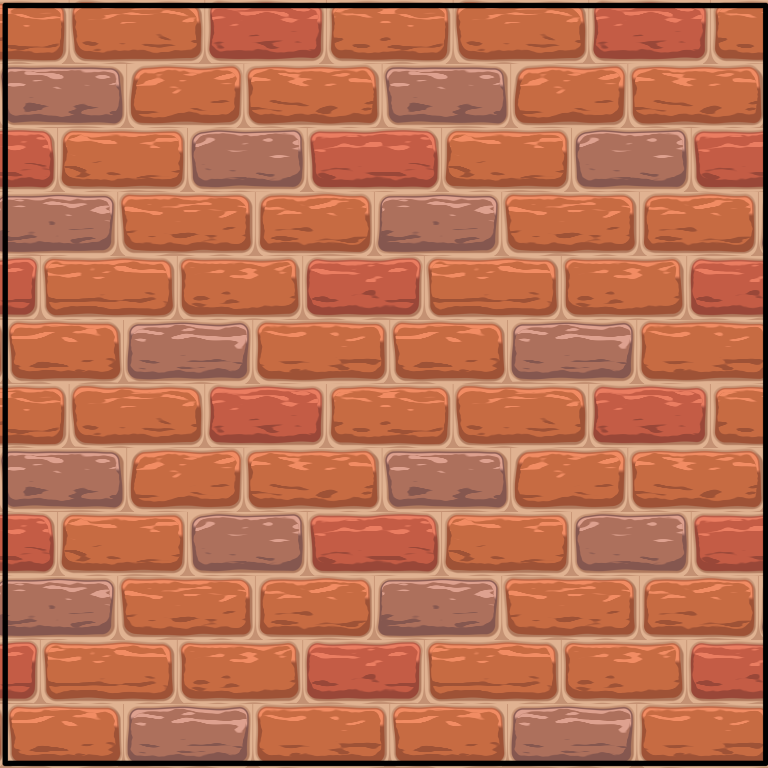
Give the GLSL for this texture, as a Shadertoy shader.

```glsl
// A cartoon brick wall inside a thin black frame. One tile holds six courses of three
// bricks and repeats twice each way. Bricks are warped rounded boxes, shaded with a lit
// upper rim, a dark lower side and noise strokes; wall units are one course high.

const float TILES = 2.0;
const float COURSES = 6.0;           // courses per tile, also the tile width in wall units
const float COURSE_CENTRE = 0.485;
const float BRICK_HALF_HEIGHT = 0.43;
const float HALF_JOINT = 0.078;

const vec3 MORTAR = vec3(0.88, 0.70, 0.57);
const vec3 MORTAR_CREASE = vec3(0.77, 0.57, 0.45);
const vec3 MORTAR_SHADOW = vec3(0.69, 0.48, 0.37);

// Brick kinds: orange, red, purple
const vec3 FACE[3] = vec3[3](vec3(0.78, 0.42, 0.26), vec3(0.77, 0.36, 0.27), vec3(0.68, 0.44, 0.36));
const vec3 LIGHT[3] = vec3[3](vec3(0.95, 0.55, 0.39), vec3(0.92, 0.49, 0.38), vec3(0.87, 0.63, 0.56));
const vec3 DARK[3] = vec3[3](vec3(0.62, 0.32, 0.21), vec3(0.60, 0.28, 0.22), vec3(0.52, 0.34, 0.31));

// Bond layout: where the three joints of each course lie, and the kind right of each
const vec3 JOINTS[6] = vec3[6](
    vec3(1.08, 3.20, 5.10), vec3(-0.03, 1.98, 3.81), vec3(0.90, 2.93, 4.80),
    vec3(-0.15, 1.84, 3.99), vec3(0.63, 2.77, 4.73), vec3(0.09, 1.93, 3.95));
const ivec3 KINDS[6] = ivec3[6](
    ivec3(0, 1, 0), ivec3(2, 0, 0), ivec3(0, 2, 1),
    ivec3(2, 0, 0), ivec3(0, 0, 1), ivec3(0, 2, 0));

vec2 hashGradient(vec2 cell) {
    vec2 h = fract(cell * vec2(0.1031, 0.1030) + 0.37);
    h += dot(h, h.yx + 33.33);
    float angle = 6.28318 * fract((h.x + h.y) * h.x * 7.31);
    return vec2(cos(angle), sin(angle));
}

float gradientNoise(vec2 p) {
    vec2 i = floor(p), f = fract(p);
    vec2 u = f * f * f * (f * (f * 6.0 - 15.0) + 10.0);
    vec2 e = vec2(0.0, 1.0);
    float low = mix(dot(hashGradient(i), f), dot(hashGradient(i + e.yx), f - e.yx), u.x);
    float high = mix(dot(hashGradient(i + e.xy), f - e.xy), dot(hashGradient(i + e.yy), f - e.yy), u.x);
    return mix(low, high, u.y);
}

float roundBox(vec2 p, vec2 halfSize, float radius) {
    vec2 q = abs(p) - halfSize + radius;
    return length(max(q, 0.0)) + min(max(q.x, q.y), 0.0) - radius;
}

float cover(float d, float aa) {
    return 1.0 - smoothstep(-aa, aa, d);
}

// Thin broken strokes gathered around one height
float strokes(vec2 p, float height, float seed, float threshold) {
    float bend = 0.10 * gradientNoise(vec2(p.x * 2.3, seed));
    float n = gradientNoise(p * vec2(2.6, 12.0) + vec2(seed, seed * 1.7));
    return smoothstep(-0.06, 0.06, n - threshold - 2.2 * abs(p.y - height - bend));
}

vec3 mortarColor(vec2 p, vec2 halfSize, float brick, float seed, float aa) {
    float toJoint = halfSize.x + HALF_JOINT - abs(p.x);
    float up = p.y + 1.0 - COURSE_CENTRE;
    float streak = up - 0.07 * gradientNoise(vec2(p.x * 2.2, seed + 5.0)) - 0.008;
    float flare = toJoint - 0.12 * exp(-14.0 * up) - 0.006;
    vec3 color = mix(MORTAR, MORTAR_CREASE, cover(min(streak, flare), aa));
    color = mix(color, MORTAR_CREASE, cover(brick - 0.03, aa * 1.5));
    float shadow = roundBox(p - vec2(0.018, -0.025), halfSize + 0.012, 0.18);
    return mix(color, MORTAR_SHADOW, cover(shadow, aa * 1.5));
}

vec3 brickColor(vec2 p, vec2 halfSize, float brick, int kind, float seed, float aa) {
    // Ragged front face; what lies outside it is rim or lower side
    float ragged = 0.055 * gradientNoise(p * vec2(3.0, 5.0) + seed * 2.3)
                 + 0.020 * gradientNoise(p * vec2(9.0, 14.0) + seed);
    float face = roundBox(p - vec2(-0.008, 0.028), halfSize - vec2(0.052, 0.090), 0.15) + ragged;
    float lit = smoothstep(-0.04, 0.04, p.y - 0.20 + 0.07 * p.x / halfSize.x);
    vec3 side = mix(DARK[kind], LIGHT[kind], lit);
    vec3 color = mix(side, FACE[kind], cover(face, aa));

    // Chips and scratches on the face
    color = mix(color, LIGHT[kind], strokes(p, 0.25, seed, 0.10) * cover(face, aa));
    color = mix(color, DARK[kind], strokes(p, -0.22, seed + 19.0, 0.12));

    float outline = smoothstep(-0.035, -0.012, brick);
    return mix(color, DARK[kind], outline * (kind == 2 ? 0.9 : 0.6));
}

vec3 wallColor(vec2 wall, float aa) {
    int course = int(mod(floor(wall.y), COURSES));
    vec3 joints = JOINTS[course];
    float x = joints.x + mod(wall.x - joints.x, COURSES);
    int index = int(x >= joints.y) + int(x >= joints.z);
    float left = joints[index];
    float right = index < 2 ? joints[index + 1] : joints.x + COURSES;

    vec2 p = vec2(x - 0.5 * (left + right), COURSE_CENTRE - fract(wall.y));
    vec2 halfSize = vec2(0.5 * (right - left) - HALF_JOINT, BRICK_HALF_HEIGHT);
    float seed = float(course * 3 + index) * 7.13 + 2.4;

    // Hand-cut outline: a slight lean and a soft wobble
    vec2 cut = p + 0.045 * vec2(gradientNoise(p * 1.7 + seed), gradientNoise(p * 1.9 - seed));
    cut.x += 0.07 * sin(seed * 3.0) * p.y;
    float brick = roundBox(cut, halfSize, 0.15);

    vec3 mortar = mortarColor(p, halfSize, brick, seed, aa);
    vec3 clay = brickColor(cut, halfSize, brick, KINDS[course][index], seed, aa);
    return mix(mortar, clay, cover(brick, aa));
}

void mainImage(out vec4 fragColor, in vec2 fragCoord) {
    vec2 uv = fragCoord / iResolution.xy;
    float pixel = 0.75 / min(iResolution.x, iResolution.y);
    float scale = TILES * COURSES;
    vec3 color = wallColor(vec2(uv.x, 1.0 - uv.y) * scale, pixel * scale);

    // Frame line just inside the canvas edge
    float frame = abs(roundBox(uv - vec2(0.5019, 0.4994), vec2(0.4951, 0.4934), 0.0)) - 0.0035;
    fragColor = vec4(mix(color, vec3(0.0), cover(frame, pixel)), 1.0);
}
```
